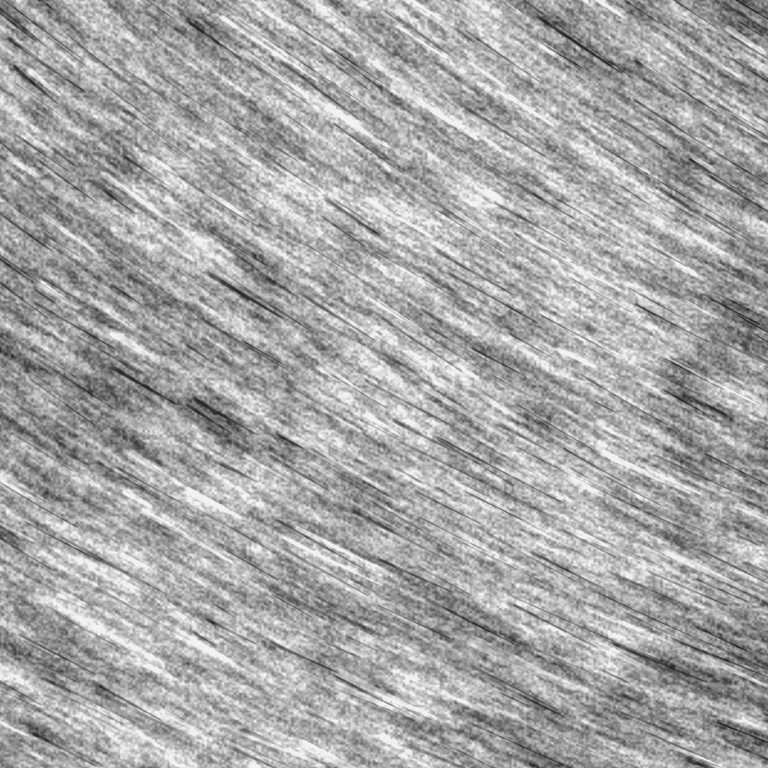
This texture is drawn by a Shadertoy shader. Its source:

```glsl
// Dense grey pencil hatching that falls to the right and steepens upward.
// Row-shifted streak noise lays the shading, scattered capsules add dark
// lines and bare light slits, and fine paper grain breaks up everything.

float hash(vec2 p) {
    vec3 q = fract(vec3(p.xyx) * 0.1031);
    q += dot(q, q.yzx + 33.33);
    return fract((q.x + q.y) * q.z);
}

float noise(vec2 p) {
    vec2 i = floor(p), f = fract(p);
    f = f * f * (3.0 - 2.0 * f);
    float low = mix(hash(i), hash(i + vec2(1, 0)), f.x);
    float high = mix(hash(i + vec2(0, 1)), hash(i + vec2(1, 1)), f.x);
    return mix(low, high, f.y);
}

// One row of streaks, slid along by a random amount
float streakRow(float along, float row) {
    float x = along + 37.0 * hash(vec2(row, 71.0));
    float i = floor(x);
    return mix(hash(vec2(i, row)), hash(vec2(i + 1.0, row)), smoothstep(0.0, 1.0, x - i));
}

// Zero-centred noise, long in x and free of aligned ends
float streaks(vec2 p) {
    float row = floor(p.y);
    float blend = smoothstep(0.0, 1.0, p.y - row);
    return mix(streakRow(p.x, row), streakRow(p.x, row + 1.0), blend) - 0.5;
}

// Scattered tapering strokes, one per cell at most; returns coverage
float strokes(vec2 p, vec2 cell, float halfWidth, float seed) {
    vec2 home = floor(p / cell);
    float cover = 0.0;
    for (int y = -1; y <= 1; y++)
    for (int x = -1; x <= 1; x++) {
        vec2 id = home + vec2(x, y);
        vec2 key = id + seed;
        vec2 d = p - (id + vec2(hash(key + 11.3), hash(key + 27.7))) * cell;
        float halfLength = cell.x * mix(0.15, 0.6, hash(key + 43.1));
        d.y += d.x * 0.1 * (hash(key + 59.9) - 0.5);
        float taper = 1.0 - 0.5 * smoothstep(-halfLength, halfLength, d.x);
        float width = halfWidth * taper * mix(0.5, 1.3, hash(key + 83.5));
        float side = 1.0 - smoothstep(width - 0.001, width + 0.001, abs(d.y));
        float ends = 1.0 - smoothstep(halfLength - 0.008, halfLength, abs(d.x));
        float strength = smoothstep(0.35, 0.9, hash(key + 97.2));
        cover = max(cover, side * ends * strength);
    }
    return cover;
}

void mainImage(out vec4 fragColor, in vec2 fragCoord) {
    vec2 uv = fragCoord / iResolution.y;

    // Hatching frame: x runs along the strokes, y across them
    vec2 c = uv - 0.5;
    vec2 p = vec2(c.x - 0.58 * c.y, c.y + 0.58 * c.x + 0.25 * c.x * c.y) * 0.865;
    p.y += 0.006 * (noise(uv * 5.0) - 0.5);
    p += 3.0;

    // Smudged tone: broad clouds and faint upright rubbing
    float tone = 0.64;
    tone += 0.18 * (noise(uv * 4.0 + 9.0) - 0.5);
    tone += 0.13 * (noise(vec2(uv.x - 0.3 * uv.y, uv.y) * vec2(24.0, 8.0)) - 0.5);

    // Hatching from broad bands to fine lines
    tone += 0.18 * streaks(p * vec2(7.0, 38.0));
    tone += 0.25 * streaks(p * vec2(11.0, 85.0) + 50.0);
    tone += 0.31 * streaks(p * vec2(24.0, 190.0) + 130.0);

    // Paper grain
    float grain = noise(uv * 310.0) - 0.5;
    float fibre = streaks(p * vec2(130.0, 300.0) + 400.0);
    tone += 0.26 * grain + 0.22 * fibre;

    // Bare slits and heavy pencil lines, roughened by the grain
    float slits = strokes(p, vec2(0.14, 0.030), 0.0040, 5.0);
    float lines = strokes(p, vec2(0.12, 0.018), 0.0020, 210.0);
    float hairs = strokes(p, vec2(0.22, 0.040), 0.0014, 420.0);
    tone += 0.22 * slits * (1.0 - 0.6 * grain);
    tone -= 0.26 * max(lines, hairs) * (1.0 + 0.9 * grain);

    fragColor = vec4(vec3(clamp(tone, 0.17, 0.95)), 1.0);
}
```
